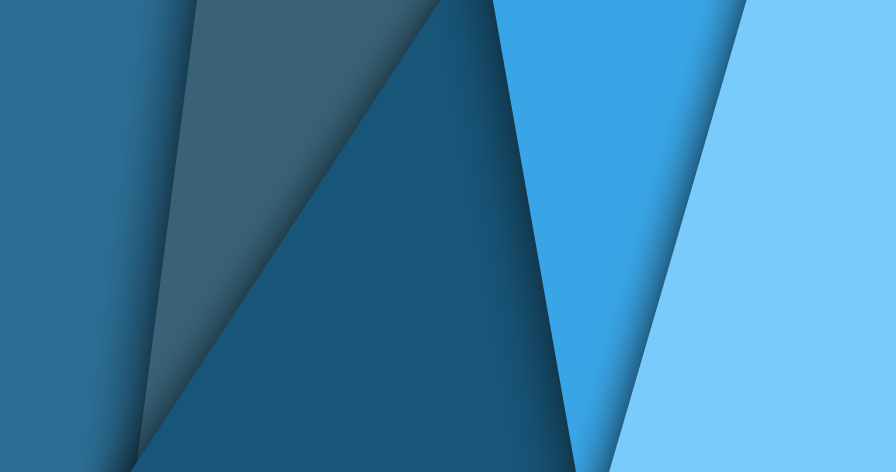
Write a Shadertoy shader that draws this background.

```glsl
#define LEFT_BLUE   vec3(0.173, 0.431, 0.584)
#define SLATE       vec3(0.224, 0.384, 0.467)
#define DEEP_BLUE   vec3(0.090, 0.333, 0.475)
#define BRIGHT_BLUE vec3(0.224, 0.647, 0.902)
#define PALE_BLUE   vec3(0.475, 0.796, 0.984)
#define SHADOW_TINT vec3(0.045, 0.120, 0.155)

// Signed distance to a slanted edge, positive on its right side
float edgeDistance(vec2 p, float topX, float bottomX) {
    float lean = topX - bottomX;
    return (p.x - bottomX - lean * p.y) / sqrt(1.0 + lean * lean);
}

// Lay a sheet to the right of an edge, with a soft shadow cast to its left
vec3 layPanel(vec3 under, vec3 sheet, float dist, float reach, float strength) {
    float falloff = clamp(1.0 + min(dist, 0.0) / reach, 0.0, 1.0);
    vec3 shaded = mix(under, SHADOW_TINT, strength * falloff * falloff);
    float cover = clamp(dist * iResolution.y + 0.5, 0.0, 1.0);
    return mix(shaded, sheet, cover);
}

void mainImage(out vec4 fragColor, in vec2 fragCoord) {
    // Height spans 0 to 1, width follows the aspect ratio
    vec2 p = fragCoord / iResolution.y;
    p.x *= 1.8963 * iResolution.y / iResolution.x;

    // Sheets stacked from back to front
    vec3 color = LEFT_BLUE;
    color = layPanel(color, SLATE,       edgeDistance(p, 0.417, 0.287), 0.145, 0.62);
    color = layPanel(color, DEEP_BLUE,   edgeDistance(p, 0.932, 0.276), 0.095, 0.52);
    color = layPanel(color, BRIGHT_BLUE, edgeDistance(p, 1.043, 1.219), 0.140, 0.52);
    color = layPanel(color, PALE_BLUE,   edgeDistance(p, 1.580, 1.289), 0.105, 0.52);

    fragColor = vec4(color, 1.0);
}
```
